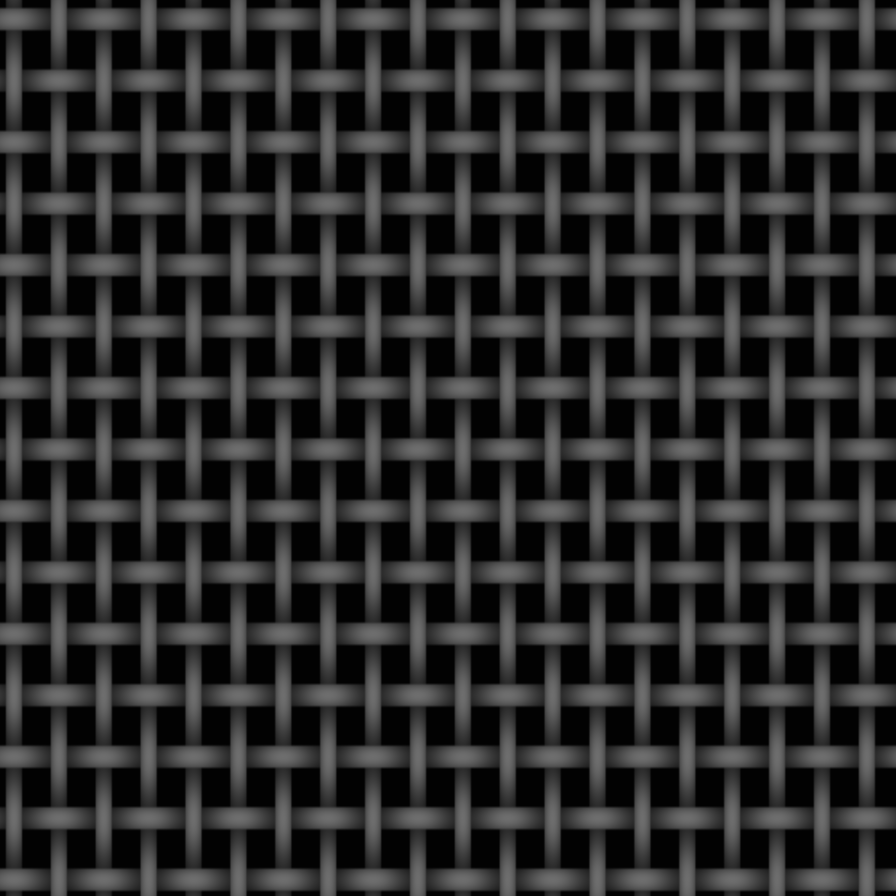
A Shadertoy shader for this texture:

```glsl
// Plain-woven wire mesh: soft grey wires over black holes, 20 columns by 14.6 rows.
// Each cell holds one crossing; the upper wire alternates like a checkerboard,
// and every wire darkens as it dips below its neighbours.

const float PI = 3.14159265;

// Brightness of a wire: across is the distance from its axis in cells,
// lift is 1 where it passes over and -1 where it passes under.
float wireShade(float across, float lift) {
    float slope = mix(0.34, 1.0, 0.5 + 0.5 * lift);
    float roundness = 1.0 - 0.4 * pow(across / 0.19, 2.0);
    return 0.43 * slope * max(roundness, 0.0);
}

// Soft-edged coverage of a wire.
float wireMask(float across) {
    return 1.0 - smoothstep(0.152, 0.212, abs(across));
}

void mainImage(out vec4 fragColor, in vec2 fragCoord) {
    vec2 uv = fragCoord / iResolution.xy;

    // Cells centred on the crossings
    vec2 grid = (uv - vec2(0.0156, 0.0182)) / vec2(0.0501, 0.0686);
    vec2 id = round(grid);
    vec2 d = grid - id;

    // +1 where the horizontal wire is on top, -1 where the vertical one is
    float weave = 1.0 - 2.0 * mod(id.x + id.y, 2.0);

    // x: shade, y: coverage
    vec2 horizontal = vec2(wireShade(d.y, weave * cos(PI * d.x)), wireMask(d.y));
    vec2 vertical = vec2(wireShade(d.x, -weave * cos(PI * d.y)), wireMask(d.x));
    vec2 upper = weave > 0.0 ? horizontal : vertical;
    vec2 lower = weave > 0.0 ? vertical : horizontal;

    // Layer the wires over the dark holes
    float grey = mix(0.006, lower.x, lower.y);
    grey = mix(grey, upper.x, upper.y);
    fragColor = vec4(vec3(grey), 1.0);
}
```
